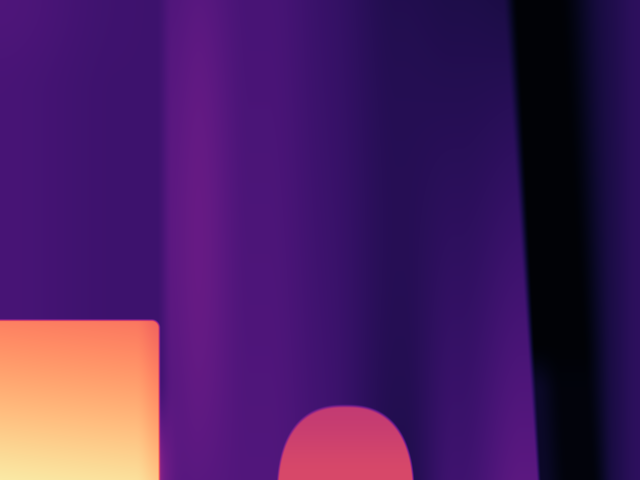
This texture map is drawn by a WebGL 1 fragment shader. Its source:

```glsl
precision highp float;

uniform vec2 u_resolution;

// Shapes use canvas heights; wall folds use fractions of the width.
const float ASPECT = 4.0 / 3.0;
const float EDGE_SOFTNESS = 0.0035;
const vec2 BOX_CORNER = vec2(0.332, 0.333);
const float BOX_RADIUS = 0.016;
const vec2 DOME_CENTER = vec2(0.720, -0.042);
const vec2 DOME_SIZE = vec2(0.142, 0.196);
const float DOME_POWER = 2.5;
const float GAP_LEVEL = 0.012;
const float GAP_LEFT_BOTTOM = 0.842;
const float GAP_LEFT_TOP = 0.797;
const float GAP_RIGHT_BOTTOM = 0.945;
const float GAP_RIGHT_TOP = 0.893;

// Polynomial heat palette: black, violet, rose, orange, cream.
vec3 heatColor(float t) {
  const vec3 c0 = vec3(-0.0021, -0.0007, -0.0054);
  const vec3 c1 = vec3(0.2517, 0.6775, 2.4940);
  const vec3 c2 = vec3(8.3537, -3.5777, 0.3145);
  const vec3 c3 = vec3(-27.6687, 14.2647, -13.6492);
  const vec3 c4 = vec3(52.1761, -27.9436, 12.9442);
  const vec3 c5 = vec3(-50.7685, 29.0466, 4.2342);
  const vec3 c6 = vec3(18.6557, -11.4898, -5.6020);
  return c0 + t * (c1 + t * (c2 + t * (c3 + t * (c4 + t * (c5 + t * c6)))));
}

// Eases the running heat toward a new level between two positions.
float fold(float heat, float level, float start, float end, float x) {
  return mix(heat, level, smoothstep(start, end, x));
}

float coverage(float dist) {
  return 1.0 - smoothstep(-EDGE_SOFTNESS, EDGE_SOFTNESS, dist);
}

// Vertical folds, each with its own level at the bottom and top.
float wallHeat(vec2 uv) {
  float x = uv.x;
  float y = uv.y;
  float middle = 4.0 * y * (1.0 - y);
  float heat = mix(0.232, 0.207, smoothstep(0.0, 0.18, x));
  heat += 0.015 * smoothstep(0.8, 1.0, y) * (1.0 - smoothstep(0.0, 0.25, x));
  heat = fold(heat, 0.255 + 0.027 * middle, 0.245, 0.270, x);
  heat = fold(heat, 0.272 + 0.034 * middle, 0.265, 0.310, x);
  heat = fold(heat, mix(0.255, 0.232, y), 0.310, 0.390, x);
  heat = fold(heat, mix(0.215, 0.190, y), 0.420, 0.520, x);
  heat = fold(heat, mix(0.130, 0.135, y) + 0.014 * middle, 0.500, 0.620, x);
  heat = fold(heat, mix(0.210, 0.125, y), 0.630, 0.710, x);
  return fold(heat, mix(0.280, 0.115, y), 0.720, 0.815, x);
}

// Slanted dark gap, its paler foot, and the strip on its right.
float gapHeat(float heat, vec2 uv) {
  float left = mix(GAP_LEFT_BOTTOM, GAP_LEFT_TOP, uv.y);
  float right = mix(GAP_RIGHT_BOTTOM, GAP_RIGHT_TOP, uv.y);
  float blur = mix(0.004, 0.012, uv.y);
  float foot = 1.0 - smoothstep(0.18, 0.285, uv.y);
  float footSide = 1.0 - smoothstep(left + 0.005, left + 0.045, uv.x);
  float dark = GAP_LEVEL + 0.045 * foot * footSide + 0.008 * foot;
  heat = fold(heat, dark, left - blur, left + blur, uv.x);
  float spread = mix(0.015, 0.060, uv.y);
  heat = fold(heat, mix(0.100, 0.120, uv.y), right - 0.02, right + spread, uv.x);
  return fold(heat, 0.165, 0.940, 1.0, uv.x);
}

float boxDistance(vec2 p) {
  vec2 q = p - BOX_CORNER + BOX_RADIUS;
  return length(max(q, 0.0)) + min(max(q.x, q.y), 0.0) - BOX_RADIUS;
}

float domeDistance(vec2 p) {
  vec2 q = abs(p - DOME_CENTER) / DOME_SIZE;
  float radius = pow(pow(q.x, DOME_POWER) + pow(q.y, DOME_POWER), 1.0 / DOME_POWER);
  return (radius - 1.0) * DOME_SIZE.x;
}

void main() {
  vec2 uv = gl_FragCoord.xy / u_resolution;
  vec2 p = uv * vec2(ASPECT, 1.0);
  float heat = gapHeat(wallHeat(uv), uv);

  // Warm spill beside the foot of the box
  float spill = exp(-max(p.x - BOX_CORNER.x, 0.0) / 0.016);
  heat += 0.20 * spill * (1.0 - smoothstep(0.0, 0.22, p.y));

  // Box, brightest at its lower left
  vec2 b = p / BOX_CORNER;
  float boxHeat = mix(0.925, 0.715, b.y) + 0.025 * (1.0 - b.x);
  boxHeat -= 0.045 * smoothstep(0.85, 1.0, b.x);
  heat = mix(heat, boxHeat, coverage(boxDistance(p)));

  // Rounded dome
  float domeHeat = mix(0.585, 0.53, smoothstep(0.0, 0.155, p.y));
  heat = mix(heat, domeHeat, coverage(domeDistance(p)));

  gl_FragColor = vec4(clamp(heatColor(heat), 0.0, 1.0), 1.0);
}
```
